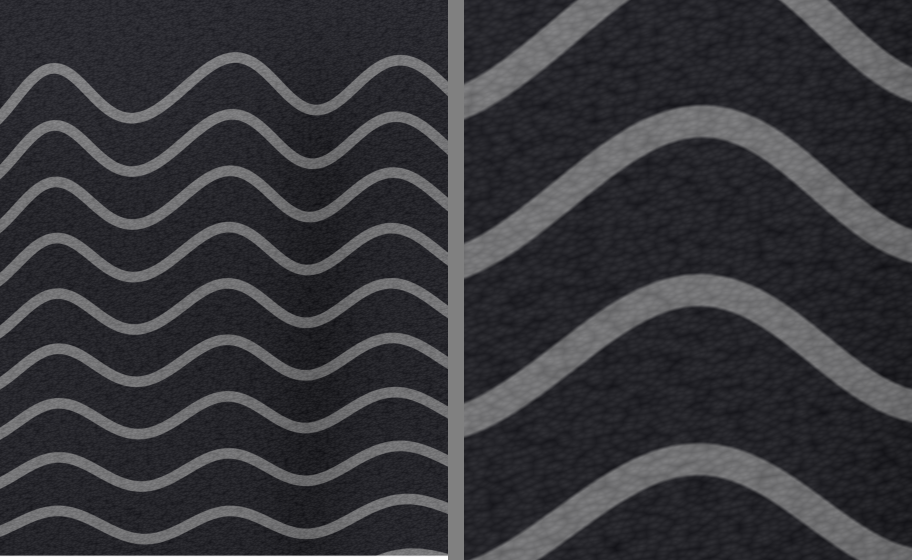
Left, the full canvas; right, a detail of the centre.
Write a WebGL 2 fragment shader that draws this pattern.

```glsl
#version 300 es
precision highp float;
// Nine grey wavy stripes, flattening downwards, printed on dark heathered cloth.
uniform vec2 u_resolution;
out vec4 fragColor;

// All lengths are in canvas widths, with y measured down from the top edge.
const float PI = 3.14159265;
const int LINES = 10;               // the last one only peeks in at the bottom
const float STEPS = 8.0;            // line steps from the first to the ninth

const float FIRST_LINE = 0.217;     // height of the first centre line
const float LINE_SPAN = 0.9536;     // first to ninth centre line
const float LINE_BULGE = 0.009;     // lines sit lower halfway down
const float TILT = -0.026;          // rise from left to right crest
const vec2 BOW = vec2(-0.0147, 0.0277);     // sag at top, change towards bottom
const vec2 AMPLITUDE = vec2(0.0643, 0.0301); // top, bottom
const float HALF_WIDTH = 0.0119;
const float EDGE_SOFTNESS = 0.0016;

const vec2 LEFT_CREST = vec2(0.117, 0.132);  // top, bottom
const float RIGHT_CREST = 0.896;
const float CREST_PINCH = 0.021;
const vec3 DRIFT_TOP = vec3(0.0065, -0.008, -0.010);
const vec3 DRIFT_BOTTOM = vec3(-0.0065, 0.0065, -0.003);

const vec3 CLOTH = vec3(0.137, 0.137, 0.157);
const vec3 INK = vec3(0.448, 0.448, 0.455);
const vec3 HEM = vec3(1.0);
const float HEM_HEIGHT = 0.0095;
const float CLOTH_GRAIN = 0.11;
const float INK_GRAIN = 0.13;
const float FOLD_X = 0.69;
const float FOLD_WIDTH = 0.085;

vec2 hash2(vec2 p) {
  vec3 q = fract(vec3(p.xyx) * vec3(0.1031, 0.1030, 0.0973));
  q += dot(q, q.yzx + 33.33);
  return fract((q.xx + q.yz) * q.zy);
}

// Cellular noise: distance to the nearest scattered point.
float cells(vec2 p) {
  vec2 id = floor(p), f = p - id;
  float nearest = 4.0;
  for (int j = -1; j <= 1; j++) {
    for (int i = -1; i <= 1; i++) {
      vec2 o = vec2(float(i), float(j));
      vec2 d = o + hash2(id + o + 50.0) - f;
      nearest = min(nearest, dot(d, d));
    }
  }
  return sqrt(nearest);
}

// Short, slightly slanted fibres, centred on zero.
float fibres(vec2 p) {
  p.y += 0.18 * p.x;
  float fine = 0.47 - cells(p * vec2(130.0, 250.0));
  float coarse = 0.47 - cells(p * vec2(45.0, 120.0) + 17.0);
  return 0.65 * fine + 0.45 * coarse;
}

// Height of a line's centre at x; t runs from 0 (first) to 1 (ninth line).
float wave(float x, float t) {
  float belly = max(0.0, 4.0 * t * (1.0 - t));
  float start = mix(LEFT_CREST.x, LEFT_CREST.y, t);
  float span = RIGHT_CREST - CREST_PINCH * belly - start;
  float u = (x - start) / span;
  vec3 drift = mix(DRIFT_TOP, DRIFT_BOTTOM, t);
  float phase = 4.0 * PI * (u - dot(drift, sin(PI * u * vec3(1, 2, 3))) / span);
  float amp = mix(AMPLITUDE.x, AMPLITUDE.y, t) * (1.0 - 0.12 * u * (1.0 - t));
  float bow = (BOW.x + BOW.y * t * t * t) * sin(PI * u);
  float middle = FIRST_LINE + LINE_SPAN * t + LINE_BULGE * belly + TILT * u + bow;
  return middle - amp * cos(phase);
}

void main() {
  float pixel = 1.0 / u_resolution.x;
  vec2 p = gl_FragCoord.xy * pixel;
  float fromBottom = p.y;
  p.y = u_resolution.y * pixel - p.y;

  // Distance to the nearest stripe, corrected for its slope
  float d = 1.0;
  for (int i = 0; i < LINES; i++) {
    float t = float(i) / STEPS;
    float y = wave(p.x, t);
    float slope = (wave(p.x + 0.002, t) - y) / 0.002;
    d = min(d, abs(p.y - y) / sqrt(1.0 + slope * slope));
  }
  float soft = max(EDGE_SOFTNESS, 0.75 * pixel);
  float stripe = 1.0 - smoothstep(-soft, soft, d - HALF_WIDTH);

  // Soft light with one vertical fold
  float fx = (p.x - FOLD_X - 0.02 * sin(3.0 * p.y)) / FOLD_WIDTH;
  float fold = exp(-fx * fx) * smoothstep(0.0, 0.4, p.y);
  float light = 1.17 - 0.16 * smoothstep(0.0, 0.5, p.y) - 0.2 * fold;
  light += 0.03 * sin(5.0 * p.x + 2.0 * p.y) + 0.02 * sin(9.0 * p.y - 4.0 * p.x);

  // Cloth, ink and the pale hem
  float grain = fibres(p);
  vec3 cloth = CLOTH * light + CLOTH_GRAIN * grain;
  vec3 ink = INK * mix(1.0, light, 0.55) + INK_GRAIN * grain;
  vec3 color = mix(cloth, ink, stripe);
  float hem = 1.0 - smoothstep(-pixel, pixel, fromBottom - HEM_HEIGHT);
  fragColor = vec4(mix(color, HEM, hem), 1.0);
}
```
